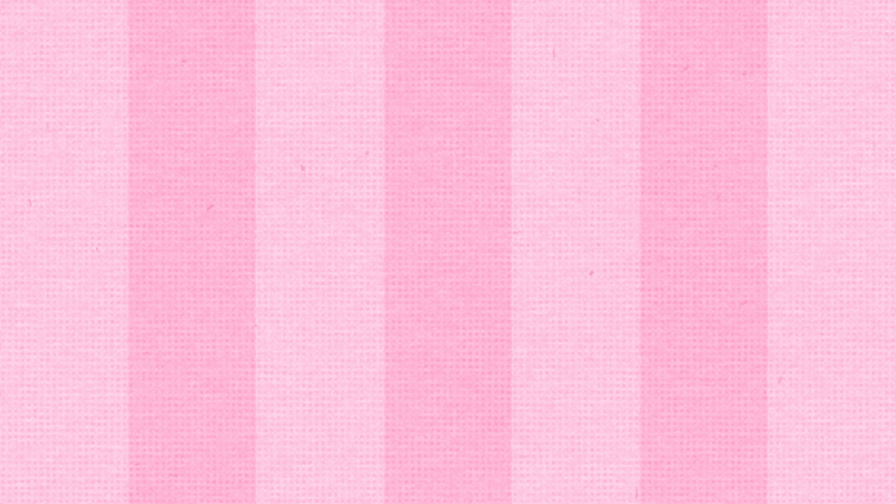
Give the GLSL for this pattern, as a Shadertoy shader.

```glsl
// Seven vertical stripes in two pinks, printed on a coarse woven paper.
// A fine grid of raised knots, short noise fibres with fine grain, and
// hashed grid cells holding small faint flecks give the surface its wear.

const float STRIPES = 7.0;
const float KNOTS_ACROSS = 140.0;
const float FLECK_CELLS = 11.0;
const vec3 LIGHT_PINK = vec3(0.992, 0.780, 0.882);
const vec3 DARK_PINK = vec3(0.992, 0.708, 0.836);
const vec3 FLECK_PINK = vec3(0.95, 0.50, 0.68);

float hash(vec2 p) {
    vec3 q = fract(p.xyx * 0.1031);
    q += dot(q, q.yzx + 33.33);
    return fract((q.x + q.y) * q.z);
}

float valueNoise(vec2 p) {
    vec2 cell = floor(p);
    vec2 f = fract(p);
    f = f * f * (3.0 - 2.0 * f);
    float low = mix(hash(cell), hash(cell + vec2(1.0, 0.0)), f.x);
    float high = mix(hash(cell + vec2(0.0, 1.0)), hash(cell + vec2(1.0)), f.x);
    return mix(low, high, f.y);
}

float segmentDistance(vec2 p, vec2 halfSegment) {
    float t = dot(p, halfSegment) / dot(halfSegment, halfSegment);
    return length(p - halfSegment * clamp(t, -1.0, 1.0));
}

// 0 on light stripes, 1 on dark ones, with a soft, frayed edge
float stripeMask(vec2 p, float pixel) {
    float fray = (valueNoise(p * vec2(90.0, 280.0)) - 0.5) * 0.002;
    float phase = mod((p.x + fray) * STRIPES, 2.0);
    float edge = (0.5 - abs(phase - 1.5)) / STRIPES;
    float blur = pixel + 0.001;
    return smoothstep(-blur, blur, edge);
}

// Signed relief of the weave: pale knots between darker, uneven gaps
float weave(vec2 p, float knots) {
    vec2 grid = p * knots;
    grid.y += (valueNoise(p * vec2(24.0, 40.0)) - 0.5) * 0.15;
    vec2 wave = cos(6.28318 * grid);
    float strength = mix(0.4, 1.5, valueNoise(grid * 0.6));
    return strength * (0.36 * wave.x + 0.44 * wave.y - 0.35 * wave.x * wave.y);
}

// Signed short threads and grain over faint, broad mottling
float fibres(vec2 p) {
    float threads = valueNoise(p * vec2(130.0, 400.0)) - 0.5;
    float streaks = valueNoise(p * vec2(38.0, 190.0) + 17.0) - 0.5;
    float clouds = valueNoise(p * vec2(7.0, 11.0) + 41.0) - 0.5;
    float grain = valueNoise(p * 470.0 + 73.0) - 0.5;
    return 0.9 * threads + 0.5 * streaks + 0.35 * clouds + 1.2 * grain;
}

// At most one short, tilted fleck per cell, kept clear of the cell border
float flecks(vec2 p, float cells, float pixel) {
    vec2 cell = floor(p * cells);
    float present = step(hash(cell + 5.0), 0.5);
    vec2 jitter = vec2(hash(cell + 11.0), hash(cell + 23.0));
    vec2 offset = p - (cell + mix(vec2(0.12), vec2(0.88), jitter)) / cells;
    offset += 0.0015 * (valueNoise(p * 300.0) - 0.5);
    float angle = 3.14159 * hash(cell + 37.0);
    float reach = mix(0.0008, 0.004, pow(hash(cell + 53.0), 2.0));
    float radius = mix(0.0005, 0.0015, hash(cell + 67.0));
    float d = segmentDistance(offset, reach * vec2(cos(angle), sin(angle)));
    float opacity = mix(0.25, 0.7, hash(cell + 83.0));
    float blur = pixel + 0.0005;
    return present * opacity * (1.0 - smoothstep(-blur, blur, d - radius));
}

void mainImage(out vec4 fragColor, in vec2 fragCoord) {
    float pixel = 1.0 / iResolution.x;
    vec2 p = fragCoord * pixel;

    vec3 color = mix(LIGHT_PINK, DARK_PINK, stripeMask(p, pixel));

    // Surface relief moves green most and leaves red nearly untouched
    float relief = 0.046 * weave(p, KNOTS_ACROSS) + 0.042 * fibres(p);
    color += relief * vec3(0.06, 1.0, 0.65);

    color = mix(color, FLECK_PINK, flecks(p, FLECK_CELLS, pixel));
    fragColor = vec4(clamp(color, 0.0, 1.0), 1.0);
}
```
